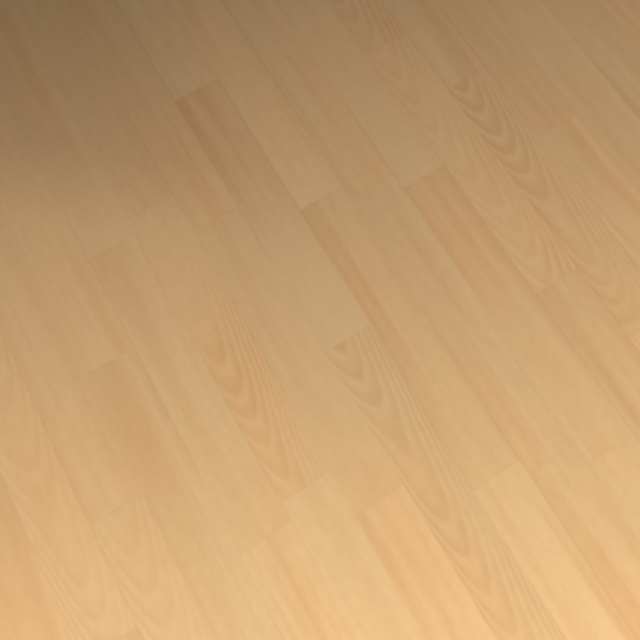
This texture is drawn by a WebGL 1 fragment shader. Its source:

```glsl
precision highp float;
// Pale wooden strip floor laid on a slant, lit from the lower right.
// Staggered strips get hashed tints, straight or arched grain and soft seams,
// under a slight perspective and a broad fall-off of light.

uniform vec2 u_resolution;

#define SLANT 1.03          // angle of the strips below the horizontal
#define STRIP_WIDTH 0.083
#define STRIP_LENGTH 0.50
#define PERSPECTIVE 0.28
#define SEAM_WIDTH 0.004
#define SEAM_DEPTH 0.03
#define ARCH_SPACING 0.058
#define GRAIN_DEPTH 0.27
#define PALE_WOOD vec3(0.925, 0.768, 0.555)
#define WARM_WOOD vec3(0.945, 0.750, 0.528)
#define GRAIN_TINT vec3(0.87, 0.75, 0.65)

float hash(vec2 p) {
  return fract(sin(dot(p, vec2(127.1, 311.7))) * 43758.5453);
}

float noise(vec2 p) {
  vec2 i = floor(p), f = fract(p);
  f = f * f * (3.0 - 2.0 * f);
  return mix(mix(hash(i), hash(i + vec2(1.0, 0.0)), f.x),
             mix(hash(i + vec2(0.0, 1.0)), hash(i + 1.0), f.x), f.y);
}

// Long streaks running along the strip, a few of them dark
float straightGrain(vec2 g) {
  float bend = noise(g * vec2(10.0, 4.0));
  float fine = noise(vec2(g.x * 150.0 + bend * 3.0, g.y * 4.0));
  float broad = noise(vec2(g.x * 55.0 + bend * 2.0, g.y * 2.0));
  return 0.4 * smoothstep(0.3, 1.0, fine) + 0.65 * smoothstep(0.3, 0.95, broad);
}

// Wide nested arches, each ring a soft ramp with a firmer lower edge
float archedGrain(vec2 g, float side) {
  float level = g.y + 0.55 * side * side + 0.05 * side;
  float phase = level / ARCH_SPACING + 1.8 * noise(g * vec2(22.0, 7.0));
  float ring = fract(phase);
  float edge = smoothstep(0.0, 0.75, ring) * (1.0 - smoothstep(0.75, 1.0, ring));
  return edge * (0.15 + 0.9 * noise(g * vec2(18.0, 8.0)));
}

vec3 woodFloor(vec2 c) {
  // Floor coordinates: x across the strips, y along them
  vec2 q = c / (1.0 - PERSPECTIVE * c.y);
  vec2 along = vec2(cos(SLANT), -sin(SLANT));
  vec2 f = vec2(dot(q, vec2(-along.y, along.x)), dot(q, along));

  // Staggered strips
  float column = f.x / STRIP_WIDTH + 0.23;
  float row = f.y / STRIP_LENGTH + hash(vec2(floor(column), 4.7));
  vec2 id = vec2(floor(column), floor(row));
  vec2 cell = vec2(fract(column), fract(row));
  float tone = hash(id + 13.1);
  float kind = hash(id + 37.9);

  // Strip tint with warm blushes that drift over the floor
  vec2 g = f + id * vec2(3.17, 5.39);
  float blush = smoothstep(0.45, 0.9, noise(g * vec2(14.0, 3.5)));
  float drift = noise(f * vec2(5.0, 2.5) + 8.0);
  float warmth = 0.35 * hash(id + 71.3) + 0.4 * blush + 0.4 * drift;
  vec3 wood = mix(PALE_WOOD, WARM_WOOD, warmth);
  wood *= 0.99 + 0.03 * tone;

  // Grain figure
  float side = cell.x - 0.3 - 0.4 * hash(id + 5.3);
  float straight = straightGrain(g);
  float arched = archedGrain(g, side) + 0.3 * straight;
  float figure = mix(straight, arched, step(0.62, kind));
  float strength = 0.35 + 0.9 * noise(g * vec2(9.0, 4.0));
  wood *= mix(vec3(1.0), GRAIN_TINT, GRAIN_DEPTH * strength * figure);

  // Small pores and faint mottling
  float pores = noise(g * vec2(300.0, 130.0)) + noise(g * vec2(130.0, 60.0));
  wood *= 0.985 + 0.015 * pores;

  // Faint seams, softer on the short ends and fading along their length
  vec2 gap = min(cell, 1.0 - cell) * vec2(STRIP_WIDTH, STRIP_LENGTH);
  vec2 seam = 1.0 - smoothstep(vec2(0.0), vec2(SEAM_WIDTH), gap);
  float worn = smoothstep(0.25, 0.8, noise(vec2(floor(column + 0.5), f.y * 5.0)));
  float joint = max(seam.x * worn, 0.35 * seam.y);
  return wood * (1.0 - SEAM_DEPTH * joint);
}

// Light grows towards the lower right, with a dim patch at the upper left
float lightAt(vec2 uv) {
  float t = (1.0 - uv.y + 0.22 * uv.x) / 1.22;
  float light = 0.595 + 0.54 * t - 0.11 * t * t;
  float shade = smoothstep(0.64, 0.80, uv.y + 0.1 * uv.x)
              * (1.0 - smoothstep(0.0, 0.55, uv.x));
  return light * (1.0 - 0.09 * shade);
}

void main() {
  vec2 uv = gl_FragCoord.xy / u_resolution;

  // Four samples per pixel smooth the strip edges
  vec3 color = vec3(0.0);
  for (int j = 0; j < 2; j++) {
    for (int i = 0; i < 2; i++) {
      vec2 shift = vec2(float(i), float(j)) - 0.5;
      vec2 p = (gl_FragCoord.xy + shift - 0.5 * u_resolution) / u_resolution.y;
      color += 0.25 * woodFloor(p);
    }
  }
  gl_FragColor = vec4(color * lightAt(uv), 1.0);
}
```
